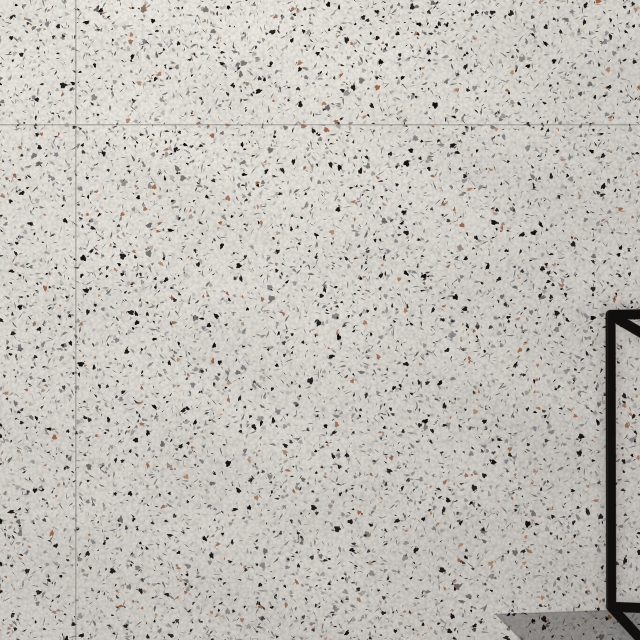
Reproduce this texture procedurally as a Shadertoy shader.

```glsl
// Pale terrazzo wall tiles with dark and rust chips, thin joints and a black metal frame.

vec3 hash3(vec2 p) {
    vec3 q = fract(p.xyx * vec3(0.1031, 0.1030, 0.0973));
    q += dot(q, q.yxz + 33.33);
    return fract((q.xxy + q.yzz) * q.zyx);
}

// Distance to the nearest cell point
float cellular(vec2 p) {
    vec2 cell = floor(p);
    float nearest = 2.0;
    for (int y = -1; y <= 1; y++)
    for (int x = -1; x <= 1; x++) {
        vec2 c = cell + vec2(x, y);
        nearest = min(nearest, length(c + hash3(c + 7.0).xy - p));
    }
    return nearest;
}

// Scattered angular chips: x is coverage, y a random tone
vec2 chips(vec2 uv, float grid, float share, float size, float stretch, float seed) {
    vec2 p = uv * grid;
    vec2 cell = floor(p);
    float soft = 0.75 * grid / iResolution.y;
    vec2 result = vec2(0.0);
    for (int y = -1; y <= 1; y++)
    for (int x = -1; x <= 1; x++) {
        vec2 c = cell + vec2(x, y);
        vec3 place = hash3(c + seed);
        vec3 form = hash3(c + seed + 211.7);
        if (place.z > share) continue;
        vec2 d = p - c - place.xy;
        float turn = form.x * 6.2832;
        d = mat2(cos(turn), sin(turn), -sin(turn), cos(turn)) * d;
        d.y *= 1.0 + stretch * form.y;
        float a = atan(d.y, d.x);
        float radius = size * mix(0.55, 1.45, form.z * form.z);
        radius *= 1.0 + 0.16 * sin(3.0 * a + form.y * 40.0) + 0.1 * sin(5.0 * a + form.x * 30.0);
        float dist = (length(d) - radius) / (1.0 + 0.5 * stretch * form.y);
        float cover = 1.0 - smoothstep(-soft, soft, dist);
        if (cover > result.x) result = vec2(cover, fract(form.x * 17.0 + place.z * 31.0));
    }
    return result;
}

float segment(vec2 p, vec2 a, vec2 b) {
    vec2 along = b - a;
    return length(p - a - along * clamp(dot(p - a, along) / dot(along, along), 0.0, 1.0));
}

float line(float dist, float halfWidth) {
    float px = 0.8 / iResolution.y;
    return 1.0 - smoothstep(halfWidth - px, halfWidth + px, dist);
}

vec3 terrazzo(vec2 uv) {
    // Cement ground with soft light and fine grain
    float light = 0.765 + 0.085 * uv.y - 0.055 * smoothstep(0.45, 1.05, uv.x);
    light += 0.02 * smoothstep(0.9, 0.1, distance(uv, vec2(0.2, 0.75)));
    light += 0.006 * (sin(uv.x * 23.0 + 3.0 * sin(uv.y * 17.0)) + sin(uv.y * 31.0 + uv.x * 9.0));
    light += 0.085 * (0.47 - cellular(uv * 170.0)) + 0.04 * (0.47 - cellular(uv * 75.0));
    vec3 color = light * vec3(1.012, 0.995, 0.968);

    // Faint grey flecks and slim wisps
    vec2 fleck = chips(uv, 95.0, 0.62, 0.25, 2.5, 13.0);
    color = mix(color, color * mix(0.66, 0.92, fleck.y), 0.9 * fleck.x);
    vec2 wisp = chips(uv, 70.0, 0.5, 0.25, 5.0, 47.0);
    color = mix(color, vec3(0.34, 0.33, 0.32) + 0.22 * wisp.y, 0.85 * wisp.x);

    // Rust, ochre and blue-grey chips
    vec2 tint = chips(uv, 50.0, 0.3, 0.15, 1.2, 83.0);
    vec3 stone = mix(vec3(0.58, 0.33, 0.2), vec3(0.68, 0.53, 0.42), fract(tint.y * 5.0));
    stone = mix(stone, vec3(0.46, 0.48, 0.51), step(0.6, tint.y));
    color = mix(color, stone, 0.9 * tint.x);

    // Near-black chips, small and large
    vec2 speck = chips(uv, 72.0, 0.32, 0.16, 2.2, 131.0);
    color = mix(color, vec3(0.12, 0.11, 0.105) + 0.15 * speck.y, 0.95 * speck.x);
    vec2 dark = chips(uv, 48.0, 0.36, 0.16, 1.1, 173.0);
    return mix(color, vec3(0.06, 0.055, 0.05) + 0.09 * dark.y, dark.x);
}

void mainImage(out vec4 fragColor, in vec2 fragCoord) {
    vec2 uv = fragCoord / iResolution.xy;
    vec3 color = terrazzo(uv);

    // Tile joints
    float joint = max(line(abs(uv.x - 0.1185), 0.0008), line(abs(uv.y - 0.805), 0.0008));
    color = mix(color, vec3(0.46, 0.45, 0.43), 0.65 * joint);

    // Grey slab at the lower right
    float slabTop = 0.04 + 0.035 * (uv.x - 0.775);
    float slab = min(slabTop - uv.y, (uv.x - 0.775 - (0.04 - uv.y)) * 0.7);
    float slabMask = smoothstep(-0.0015, 0.0015, slab);
    color = mix(color, color * 0.72, slabMask);
    color *= 1.0 - 0.2 * line(abs(slab), 0.001);

    // Black frame: post, upper rails and lower rails
    vec2 top = vec2(0.954, 0.508);
    vec2 foot = vec2(0.955, 0.052);
    float frame = segment(uv, top, foot);
    frame = min(frame, segment(uv, top, vec2(1.05, 0.51)));
    frame = min(frame, segment(uv, top, vec2(1.05, 0.452)));
    frame = min(frame, segment(uv, foot, vec2(1.05, 0.048)));
    frame = min(frame, segment(uv, foot, vec2(1.05, -0.052)));
    color *= 1.0 - 0.12 * smoothstep(0.03, 0.0, frame);
    vec3 metal = vec3(0.065, 0.06, 0.055) + 0.06 * line(abs(uv.x - 0.949), 0.001);
    color = mix(color, metal, line(frame, 0.0078));

    fragColor = vec4(clamp(color, 0.0, 1.0), 1.0);
}
```
